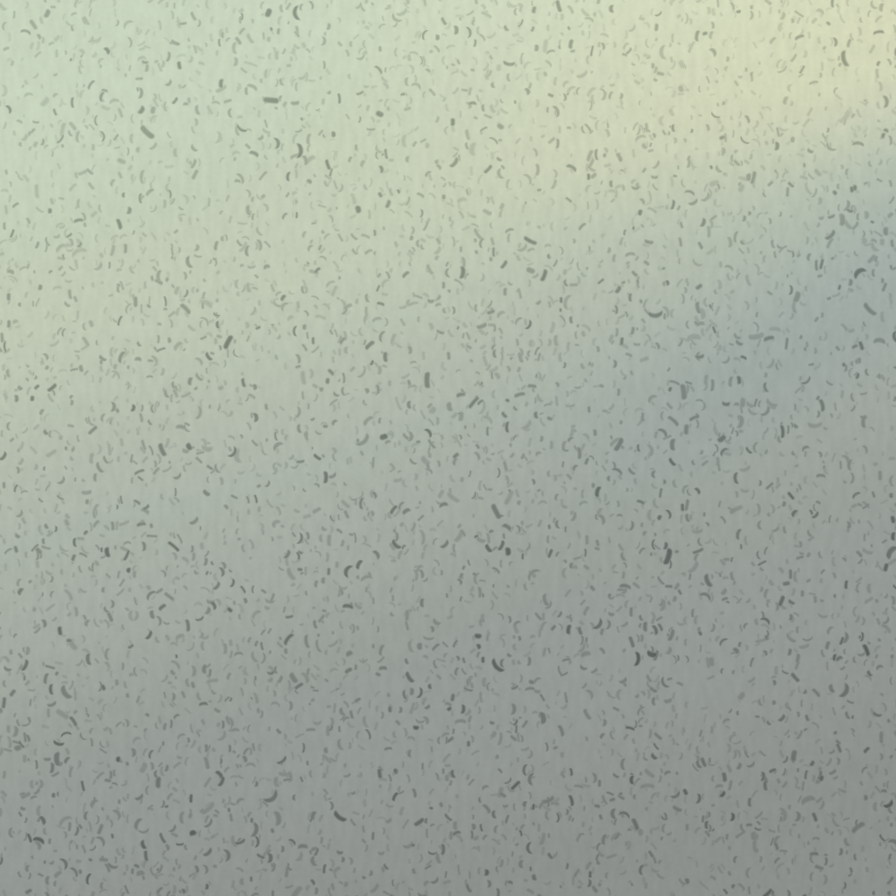
Write a WebGL 2 fragment shader that draws this texture.

```glsl
#version 300 es
precision highp float;

uniform vec2 u_resolution;
out vec4 outColor;

const float TAU = 6.2831853;

// Integer hash of a cell and a seed, giving two values in 0..1
vec2 hash2(vec2 cell, float seed) {
  uvec3 v = uvec3(ivec3(vec3(cell, seed)) + 4096);
  v = v * 1664525u + 1013904223u;
  v.x += v.y * v.z; v.y += v.z * v.x; v.z += v.x * v.y;
  v ^= v >> 16u;
  v.x += v.y * v.z; v.y += v.z * v.x;
  return vec2(v.xy >> 8u) / 16777216.0;
}

float cornerSlope(vec2 cell, vec2 offset, float seed) {
  float angle = TAU * hash2(cell, seed).x;
  return dot(vec2(cos(angle), sin(angle)), offset);
}

float gradientNoise(vec2 p, float seed) {
  vec2 i = floor(p), f = fract(p);
  vec2 w = f * f * f * (f * (f * 6.0 - 15.0) + 10.0);
  vec2 e = vec2(1.0, 0.0);
  float low = mix(cornerSlope(i, f, seed), cornerSlope(i + e, f - e, seed), w.x);
  float high = mix(cornerSlope(i + e.yx, f - e.yx, seed), cornerSlope(i + 1.0, f - 1.0, seed), w.x);
  return mix(low, high, w.y);
}

// Slightly bent capsule standing along the y axis
float fleckDistance(vec2 p, float halfLength, float radius, float bend) {
  p.x += bend * p.y * p.y;
  p.y -= clamp(p.y, -halfLength, halfLength);
  return length(p) - radius;
}

// One layer of scattered flecks, returning how strongly they cover the point
float fleckLayer(vec2 uv, float cells, float density, float softness, float seed) {
  vec2 p = uv * cells;
  vec2 home = floor(p);
  float blur = max(softness, cells / u_resolution.y);
  float cover = 0.0;
  for (int y = -1; y <= 1; y++) {
    for (int x = -1; x <= 1; x++) {
      vec2 cell = home + vec2(x, y);
      vec2 place = hash2(cell, seed);
      vec2 shape = hash2(cell, seed + 1.0);
      vec2 tone = hash2(cell, seed + 2.0);
      vec2 turn = hash2(cell, seed + 3.0);
      float clump = 0.5 * gradientNoise(cell * 0.17, seed + 4.0);
      float present = step(tone.x, density + clump);
      // Mostly upright, with a few flecks lying at wide angles
      float lean = turn.x * 2.0 - 1.0;
      float angle = 0.55 * lean + 1.0 * lean * lean * lean;
      float c = cos(angle), s = sin(angle);
      vec2 q = mat2(c, -s, s, c) * (p - cell - place);
      float d = fleckDistance(q, mix(0.04, 0.33, shape.x), mix(0.06, 0.15, shape.y), 2.4 * (turn.y - 0.5));
      float strength = mix(0.3, 1.0, tone.y * tone.y);
      cover = max(cover, present * strength * (1.0 - smoothstep(-blur, blur, d)));
    }
  }
  return cover;
}

// Tilted light falloff with a warm glow and a cool shadow at the right
vec3 litSurface(vec2 uv) {
  float h = uv.y - 0.3 * (uv.x - 0.5) + 0.03 * gradientNoise(uv * 2.5, 40.0);
  vec3 tint = mix(vec3(0.55, 0.568, 0.553), vec3(0.585, 0.61, 0.59), smoothstep(-0.05, 0.25, h));
  tint = mix(tint, vec3(0.67, 0.705, 0.66), smoothstep(0.2, 0.58, h));
  tint = mix(tint, vec3(0.755, 0.795, 0.71), smoothstep(0.48, 0.8, h));
  tint = mix(tint, vec3(0.785, 0.835, 0.745), smoothstep(0.75, 1.05, h));

  float glow = smoothstep(-0.07, 0.09, uv.y - 0.6 - 0.26 * uv.x) * smoothstep(0.2, 1.0, uv.x);
  float band = uv.y - 0.09 - 0.62 * uv.x;
  float shadow = exp(-band * band / 0.012) * smoothstep(0.45, 1.0, uv.x);
  return tint + glow * vec3(0.075, 0.05, 0.015) - shadow * vec3(0.045, 0.035, 0.008);
}

void main() {
  vec2 uv = gl_FragCoord.xy / u_resolution.y;
  vec3 color = litSurface(uv);

  // Faint upright streaks and fine grain
  float streaks = gradientNoise(uv * vec2(130.0, 45.0), 50.0);
  float grain = gradientNoise(uv * 210.0, 51.0);
  color *= 1.0 + 0.03 * streaks + 0.015 * grain;

  // Small dense flecks, medium flecks, and sparse bold ones
  float fine = fleckLayer(uv, 88.0, 0.5, 0.15, 1.0);
  float medium = fleckLayer(uv, 68.0, 0.42, 0.11, 11.0);
  float bold = fleckLayer(uv, 50.0, 0.1, 0.09, 21.0);
  float cover = max(max(0.65 * fine, 0.9 * medium), bold);

  // Flecks look paler where the light is strong
  float contrast = mix(0.4, 0.31, smoothstep(0.3, 0.9, uv.y));
  color *= 1.0 - contrast * cover * vec3(1.0, 0.96, 0.98);

  outColor = vec4(color, 1.0);
}
```
